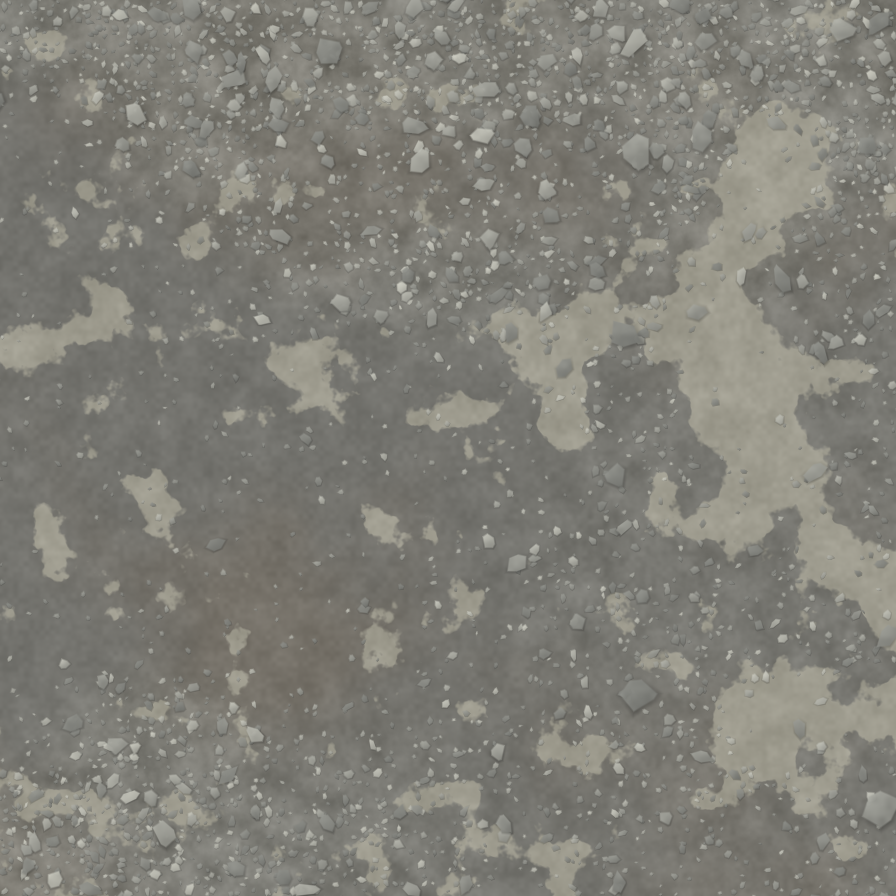
This texture is drawn by a three.js fragment shader. Its source:

```glsl
// Damp muddy ground with pale dry patches and scattered gravel.
varying vec2 vUv;

const vec3 MUD_BROWN = vec3(0.460, 0.442, 0.408);
const vec3 MUD_GREY = vec3(0.452, 0.450, 0.430);
const vec3 GRIT = vec3(0.515, 0.512, 0.482);
const vec3 DRY_SOIL = vec3(0.635, 0.625, 0.570);
const vec3 STONE_DARK = vec3(0.505, 0.510, 0.490);
const vec3 STONE_PALE = vec3(0.745, 0.745, 0.705);
const vec2 LIGHT = vec2(-0.5, 0.86);

float hash(vec2 p) {
  vec3 q = fract(p.xyx * 0.1031);
  q += dot(q, q.yzx + 33.33);
  return fract((q.x + q.y) * q.z);
}

float noise(vec2 p) {
  vec2 i = floor(p);
  vec2 f = fract(p);
  f = f * f * (3.0 - 2.0 * f);
  float low = mix(hash(i), hash(i + vec2(1.0, 0.0)), f.x);
  float high = mix(hash(i + vec2(0.0, 1.0)), hash(i + 1.0), f.x);
  return mix(low, high, f.y);
}

float fbm(vec2 p) {
  float sum = 0.0;
  float amp = 0.52;
  for (int i = 0; i < 5; i++) {
    sum += amp * noise(p);
    p = mat2(0.8, 0.6, -0.6, 0.8) * p * 2.05 + 17.3;
    amp *= 0.5;
  }
  return sum;
}

// Positive inside a rounded bar from a to b.
float bar(vec2 p, vec2 a, vec2 b, float radius) {
  vec2 ab = b - a;
  float t = clamp(dot(p - a, ab) / dot(ab, ab), 0.0, 1.0);
  return radius - length(p - a - ab * t);
}

// Broad layout of the dry soil, before its edge is broken up.
float dryField(vec2 p) {
  float f = bar(p, vec2(0.87, 0.83), vec2(0.79, 0.66), 0.055);
  f = max(f, bar(p, vec2(0.80, 0.66), vec2(0.85, 0.52), 0.080));
  f = max(f, bar(p, vec2(0.84, 0.50), vec2(0.83, 0.41), 0.055));
  f = max(f, bar(p, vec2(0.91, 0.41), vec2(1.02, 0.30), 0.035));
  f = max(f, bar(p, vec2(0.85, 0.19), vec2(1.02, 0.21), 0.050));
  f = max(f, bar(p, vec2(0.70, 0.70), vec2(0.63, 0.59), 0.022));
  f = max(f, bar(p, vec2(0.34, 0.59), vec2(0.42, 0.55), 0.035));
  f = max(f, bar(p, vec2(0.04, 0.60), vec2(0.12, 0.66), 0.024));
  f = max(f, bar(p, vec2(0.48, 0.57), vec2(0.54, 0.54), 0.014));
  return max(f, bar(p, vec2(0.62, 0.53), vec2(0.64, 0.48), 0.012));
}

// Share of the ground covered by gravel: top band and lower left corner.
float gravel(vec2 p) {
  float sway = 0.28 * (noise(p * 6.0) - 0.5);
  float top = smoothstep(0.60, 0.84, p.y + sway - 0.22 * smoothstep(0.26, 0.0, p.x));
  float corner = smoothstep(0.36, 0.12, p.y + sway) * smoothstep(0.75, 0.25, p.x);
  float right = 0.35 * smoothstep(0.5, 0.8, p.x + sway);
  return max(max(top, 0.8 * corner), right);
}

// Convex pebble with randomly set flat sides.
float pebble(vec2 p, float radius, vec2 id) {
  float d = -radius;
  for (int k = 0; k < 6; k++) {
    float side = float(k);
    float h = hash(id + side * 7.31);
    float angle = (side + 0.7 * h) * 1.0472;
    d = max(d, dot(p, vec2(cos(angle), sin(angle))) - radius * (0.65 + 0.45 * fract(h * 9.7)));
  }
  return d;
}

// Lays one size of stones over the ground.
vec3 addStones(vec3 ground, vec2 uv, float scale, float amount, float stray, float seed) {
  vec2 p = uv * scale;
  vec3 color = ground;
  float blur = 0.0015 * scale;
  for (int j = -1; j <= 1; j++) {
    for (int i = -1; i <= 1; i++) {
      vec2 cell = floor(p) + vec2(float(i), float(j));
      vec2 id = cell + seed;
      vec2 center = cell + 0.15 + 0.7 * vec2(hash(id + 3.1), hash(id + 8.7));
      vec2 spot = center / scale;
      float cover = (stray + amount * gravel(spot)) * (1.0 - 0.8 * smoothstep(-0.02, 0.02, dryField(spot)));
      if (hash(id + 21.4) < cover) {
        vec2 q = p - center;
        float turn = 6.2832 * hash(id + 5.9);
        vec2 local = mat2(cos(turn), -sin(turn), sin(turn), cos(turn)) * q;
        local.y *= 1.0 + 0.8 * hash(id + 11.2);
        float radius = mix(0.20, 0.48, hash(id + 14.6));
        float d = pebble(local, radius, id);
        float facing = dot(q / (length(q) + 0.01), LIGHT);
        color *= 1.0 - 0.22 * smoothstep(0.4 * radius, 0.0, d) * (0.5 - 0.5 * facing);
        float pale = hash(id + 27.8);
        vec3 stone = mix(STONE_DARK, STONE_PALE, pale * (0.35 + 0.65 * pale));
        stone *= 1.0 + 0.10 * dot(q, LIGHT) / radius + 0.10 * (noise(uv * 130.0) - 0.5);
        color = mix(color, stone, 0.92 * smoothstep(blur, -blur, d));
      }
    }
  }
  return color;
}

void main() {
  float grit = gravel(vUv);
  float fine = noise(vUv * 170.0) - 0.5;
  float coarse = fbm(vUv * 38.0) - 0.5;

  // Wet mud, turning to grit under the gravel
  vec3 color = mix(MUD_BROWN, MUD_GREY, smoothstep(0.3, 0.7, fbm(vUv * 3.5)));
  color = mix(color, GRIT, 0.65 * grit);
  color += 0.035 * fine + (0.08 + 0.16 * grit) * coarse;

  // Dry soil with ragged edges
  float ragged = max(dryField(vUv), -0.034) + 0.17 * (fbm(vUv * 19.0) - 0.5);
  vec3 soil = DRY_SOIL + 0.10 * coarse + 0.035 * fine;
  color = mix(color, soil, 0.9 * smoothstep(-0.004, 0.006, ragged));

  // Gravel from specks to large stones
  color = addStones(color, vUv, 115.0, 0.42, 0.07, 40.0);
  color = addStones(color, vUv, 68.0, 0.42, 0.03, 130.0);
  color = addStones(color, vUv, 40.0, 0.34, 0.005, 270.0);
  color = addStones(color, vUv, 25.0, 0.20, 0.0, 410.0);
  gl_FragColor = vec4(color, 1.0);
}
```
